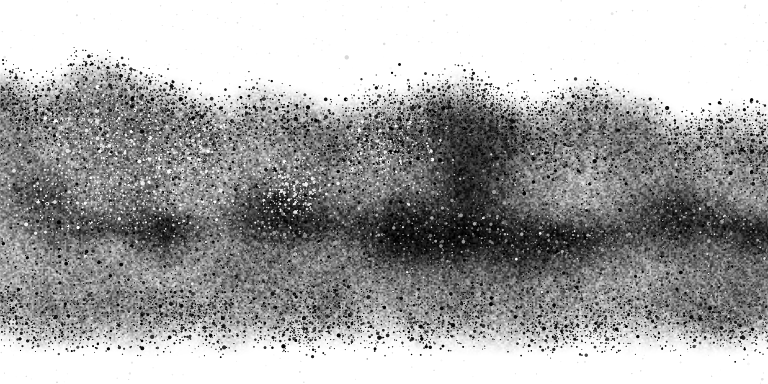
A WebGL 1 fragment shader for this texture:

```glsl
precision highp float;
// A horizontal drift of grey powder on white, with a dark smoky seam through it.
// Soft elliptical clouds and fractal noise set the tone; fine grain and several
// jittered grids of dark and pale specks give the stippled surface.

uniform vec2 u_resolution;

#define BODY_TONE 0.46
#define CLOUD_VARIATION 0.42
#define WARP 0.07
#define GRAIN_CELLS 235.0
#define GRAIN_CONTRAST 0.62
#define SPECK_CELLS 37.0
#define SPECK_LAYERS 6
#define LAYER_STEP 1.28
#define SPECK_RADIUS 0.21
#define BOTTOM_EDGE 0.075

float hash(vec2 p) {
  return fract(sin(dot(p, vec2(12.9898, 78.233))) * 43758.5453);
}

float valueNoise(vec2 p) {
  vec2 cell = floor(p), f = fract(p);
  f = f * f * (3.0 - 2.0 * f);
  float low = mix(hash(cell), hash(cell + vec2(1.0, 0.0)), f.x);
  float high = mix(hash(cell + vec2(0.0, 1.0)), hash(cell + 1.0), f.x);
  return mix(low, high, f.y);
}

float fractalNoise(vec2 p) {
  float sum = 0.0, gain = 0.5;
  for (int i = 0; i < 4; i++) {
    sum += gain * valueNoise(p);
    p = p * 2.03 + 17.3;
    gain *= 0.5;
  }
  return sum / 0.9375;
}

float cloud(vec2 p, vec2 center, vec2 radius) {
  vec2 d = (p - center) / radius;
  return exp(-dot(d, d));
}

// Height of the upper boundary, sloping down to the right with three swells
float topEdge(float x) {
  vec2 q = vec2(x, 0.0);
  return 0.83 - 0.06 * x
    + 0.05 * cloud(q, vec2(0.23, 0.0), vec2(0.10, 1.0))
    + 0.06 * cloud(q, vec2(1.22, 0.0), vec2(0.11, 1.0))
    + 0.05 * cloud(q, vec2(1.51, 0.0), vec2(0.12, 1.0))
    + 0.05 * (valueNoise(vec2(x * 9.0, 4.0)) - 0.5);
}

// Light remaining after the dark clouds along the seam
float seamLight(vec2 p) {
  float light = 1.0 - 0.55 * cloud(p, vec2(0.11, 0.49), vec2(0.08, 0.07));
  light *= 1.0 - 0.55 * cloud(p, vec2(0.28, 0.42), vec2(0.18, 0.04));
  light *= 1.0 - 0.78 * cloud(p, vec2(0.44, 0.39), vec2(0.08, 0.07));
  light *= 1.0 - 0.78 * cloud(p, vec2(0.73, 0.46), vec2(0.13, 0.08));
  light *= 1.0 - 0.50 * cloud(p, vec2(0.78, 0.40), vec2(0.19, 0.04));
  light *= 1.0 - 0.80 * cloud(p, vec2(1.04, 0.40), vec2(0.13, 0.09));
  light *= 1.0 - 0.75 * cloud(p, vec2(1.22, 0.53), vec2(0.13, 0.15));
  light *= 1.0 - 0.82 * cloud(p, vec2(1.22, 0.38), vec2(0.19, 0.08));
  light *= 1.0 - 0.74 * cloud(p, vec2(1.48, 0.37), vec2(0.20, 0.06));
  light *= 1.0 - 0.72 * cloud(p, vec2(1.77, 0.43), vec2(0.13, 0.07));
  light *= 1.0 - 0.68 * cloud(p, vec2(1.97, 0.39), vec2(0.14, 0.06));
  return light * (1.0 - 0.40 * cloud(p, vec2(1.18, 0.67), vec2(0.12, 0.07)));
}

// Chance of a dark speck: rich along both borders, sparse inside
float darkChance(vec2 p) {
  float below = topEdge(p.x) - p.y, above = p.y - BOTTOM_EDGE;
  float upper = smoothstep(-0.03, 0.08, below) * (1.0 - smoothstep(0.10, 0.25, below));
  float lower = smoothstep(-0.02, 0.07, above) * (1.0 - smoothstep(0.09, 0.22, above));
  float inside = smoothstep(0.0, 0.1, min(below, above));
  float clumps = smoothstep(0.25, 0.75, fractalNoise(p * 9.0));
  return (0.42 * upper + 0.38 * lower) * (0.25 + clumps) + 0.10 * inside
    + 0.35 * cloud(p, vec2(1.20, 0.68), vec2(0.24, 0.08));
}

// Chance of a white speck, in clusters left of the middle
float whiteChance(vec2 p) {
  return 0.34 * cloud(p, vec2(0.24, 0.66), vec2(0.11, 0.10))
    + 0.30 * cloud(p, vec2(0.49, 0.61), vec2(0.13, 0.10))
    + 0.50 * cloud(p, vec2(0.76, 0.51), vec2(0.07, 0.07))
    + 0.24 * cloud(p, vec2(1.00, 0.61), vec2(0.10, 0.10))
    + 0.20 * cloud(p, vec2(0.30, 0.48), vec2(0.28, 0.08));
}

// Chance of a grey speck, along the lower and right flanks of the seam
float greyChance(vec2 p) {
  return 0.28 * cloud(p, vec2(0.62, 0.34), vec2(0.45, 0.09))
    + 0.22 * cloud(p, vec2(1.55, 0.43), vec2(0.45, 0.12));
}

void main() {
  vec2 p = gl_FragCoord.xy / u_resolution.y;
  float pixel = 1.0 / u_resolution.y;

  // Powder body with soft, billowing borders
  vec2 billow = vec2(fractalNoise(p * 8.0), fractalNoise(p * 8.0 + 31.0)) - 0.5;
  vec2 q = p + WARP * billow;
  float body = smoothstep(0.0, 0.13, topEdge(q.x) - q.y)
    * smoothstep(0.0, 0.13, q.y - BOTTOM_EDGE);
  float tone = BODY_TONE + CLOUD_VARIATION * (fractalNoise(p * 6.0 + 5.0) - 0.5);
  float shade = 1.0 - body * (1.0 - (1.0 - tone) * seamLight(q));

  // Fine grain, strongest in the middle greys
  float grain = mix(valueNoise(p * GRAIN_CELLS), valueNoise(p * GRAIN_CELLS * 0.6 + 9.0), 0.35);
  shade += GRAIN_CONTRAST * (grain - 0.5) * (4.0 * shade * (1.0 - shade) * 0.85 + 0.15 * body);

  // Specks from coarse to fine, at most one in each grid cell
  float cells = SPECK_CELLS;
  for (int i = 0; i < SPECK_LAYERS; i++) {
    vec2 id = floor(p * cells), key = id + float(i) * 57.0;
    vec2 jitter = vec2(hash(key + 3.1), hash(key + 8.7));
    vec2 center = (id + mix(vec2(0.25), vec2(0.75), jitter)) / cells;
    float radius = SPECK_RADIUS * mix(0.55, 1.0, hash(key + 5.3)) / cells;
    float spot = 1.0 - smoothstep(-0.6 * pixel, 0.6 * pixel, length(p - center) - radius);
    float pick = hash(key + 1.9), tint = hash(key + 6.4);
    float white = whiteChance(center), grey = white + greyChance(center);
    float ink = pick < white ? 0.85 + 0.15 * tint : (pick < grey ? 0.4 + 0.3 * tint : 0.32 * tint * tint);
    shade = mix(shade, ink, spot * step(pick, grey + darkChance(center)));
    cells *= LAYER_STEP;
  }
  gl_FragColor = vec4(vec3(clamp(shade, 0.0, 1.0)), 1.0);
}
```
